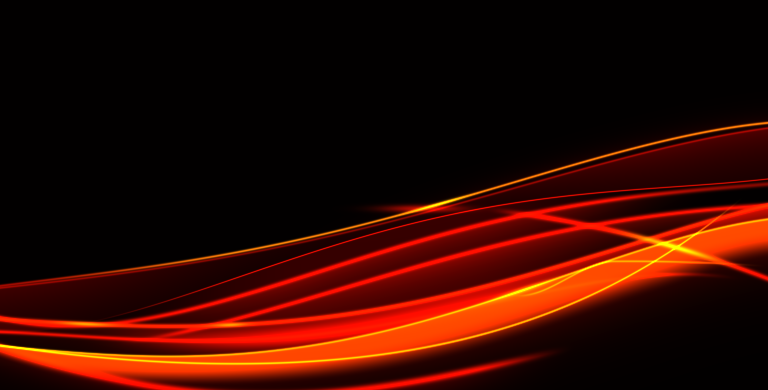
This background is drawn by a WebGL 1 fragment shader. Its source:

```glsl
precision highp float;
// Glowing red and orange ribbons of light sweeping upward across a black background.
uniform vec2 u_resolution;

// Smooth curve through five heights evenly spaced from the left to the right edge.
float curve(float x, float a, float b, float c, float d, float e) {
  float t = 4.0 * x;
  float d2 = c - 2.0 * b + a;
  float d3 = d - 3.0 * c + 3.0 * b - a;
  float d4 = e - 4.0 * d + 6.0 * c - 4.0 * b + a;
  return a + t * (b - a + (t - 1.0) / 2.0 * (d2 + (t - 2.0) / 3.0 * (d3 + (t - 3.0) / 4.0 * d4)));
}

// Soft stroke, never thinner than the pixel grid can show.
float stroke(float d, float width) {
  float w = max(width, 0.6 / u_resolution.y);
  return exp(-d * d / (w * w));
}

// Antialiased step that is 1 where d is positive.
float inside(float d) {
  float px = 1.0 / u_resolution.y;
  return smoothstep(-px, px, d);
}

// Light with a crisp upper edge that fades downward.
float veil(float d, float fade) {
  return inside(d) * exp(-max(d, 0.0) / fade);
}

// Value that rises from 0 at a to 1 at b, then falls to 0 from c to d.
float span(float x, float a, float b, float c, float d) {
  return smoothstep(a, b, x) * (1.0 - smoothstep(c, d, x));
}

float glint(vec2 p, vec2 center, vec2 size) {
  vec2 q = (p - center) / size;
  return exp(-dot(q, q));
}

void main() {
  vec2 p = gl_FragCoord.xy / u_resolution;
  float x = p.x;

  // Signed distance below each ribbon edge, from top to bottom.
  float crest  = curve(x, 0.267, 0.333, 0.438, 0.579, 0.685) - p.y;
  float shadow = curve(x, 0.262, 0.326, 0.428, 0.562, 0.672) - p.y;
  float thread = curve(x, 0.145, 0.249, 0.408, 0.500, 0.541) - p.y;
  float upper  = curve(x, 0.185, 0.208, 0.356, 0.474, 0.528) - p.y;
  float middle = curve(x, 0.115, 0.154, 0.292, 0.415, 0.474) - p.y;
  float lower  = curve(x, 0.182, 0.164, 0.210, 0.331, 0.474) - p.y;
  float band   = curve(x, 0.149, 0.126, 0.167, 0.267, 0.269) - p.y;
  float flame  = curve(x, 0.113, 0.087, 0.151, 0.303, 0.438) - p.y;
  float arc    = curve(x, 0.115, 0.069, 0.092, 0.226, 0.551) - p.y;
  float base   = curve(x, 0.110, -0.003, 0.010, 0.110, 0.180) - p.y;

  vec3 red = vec3(1.0, 0.06, 0.0);
  vec3 orange = vec3(1.0, 0.40, 0.0);
  vec3 yellow = vec3(1.0, 0.80, 0.0);
  vec3 col = vec3(0.006, 0.0, 0.0);

  // Dark red sheets.
  float ends = 0.10 + 0.14 * (1.0 - smoothstep(0.0, 0.4, x)) + 0.16 * smoothstep(0.6, 0.9, x);
  col.r += ends * veil(shadow, 0.13) * inside(-thread);
  col.r += 0.20 * inside(thread) * inside(-flame) * span(x, 0.05, 0.4, 0.6, 0.9);
  col.r += 0.10 * exp(-abs(crest) / 0.025) * smoothstep(0.35, 0.75, x);
  col += red * 0.32 * veil(upper, 0.035) * span(x, 0.1, 0.4, 0.7, 0.95);
  col += red * 0.35 * veil(middle, 0.045) * smoothstep(0.2, 0.6, x);
  col += red * 0.60 * veil(lower, 0.07) * (0.3 + 0.7 * smoothstep(0.3, 0.65, x));
  col += red * 0.75 * stroke(band, 0.022) * span(x, 0.1, 0.4, 0.65, 0.85);

  // Orange body of the flame with its red falloff.
  float depth = 0.075 + 0.045 * smoothstep(0.2, 0.7, x) - 0.02 * smoothstep(0.85, 1.0, x);
  float body = inside(flame) * (1.0 - smoothstep(depth * 0.3, depth, flame));
  float aboveBase = smoothstep(-0.03, 0.012, -base);
  float keep = mix(aboveBase, 1.0, smoothstep(0.3, 0.5, x));
  col += vec3(0.95, 0.27, 0.0) * body * keep;
  col.r += 0.45 * veil(flame, 0.06) * keep * (1.0 - 0.5 * smoothstep(0.75, 1.0, x));

  // Fine bright strokes.
  col += mix(red * 0.6, vec3(1.0, 0.52, 0.03), smoothstep(0.0, 0.35, x)) * stroke(crest, 0.0032);
  col += red * 0.45 * stroke(shadow, 0.003);
  col += red * 0.75 * stroke(thread, 0.002) * smoothstep(0.08, 0.35, x);
  col += red * 0.85 * stroke(upper, 0.006) * (1.0 - 0.4 * smoothstep(0.75, 1.0, x));
  col += red * 0.85 * stroke(middle, 0.006) * smoothstep(0.15, 0.3, x);
  col += vec3(1.0, 0.14, 0.0) * stroke(lower, 0.0055);
  col += red * 0.8 * stroke(band, 0.005) * (1.0 - smoothstep(0.8, 0.97, x));
  col += yellow * 0.7 * stroke(flame, 0.003);
  col += yellow * 0.8 * stroke(arc, 0.0028) * (1.0 - smoothstep(0.88, 0.97, x));
  col += red * 0.9 * stroke(base, 0.009) * (1.0 - smoothstep(0.6, 0.75, x));
  col.r += 0.25 * veil(base, 0.035) * (1.0 - smoothstep(0.55, 0.75, x));

  // Falling ray and the small hooked thread on the right.
  float u = x - 0.638;
  float ray = 0.4615 - 0.213 * u - 0.756 * u * u - p.y;
  float rayHeat = exp(-pow((x - 0.875) / 0.05, 2.0));
  col += mix(red, yellow, rayHeat) * stroke(ray, 0.007) * smoothstep(0.63, 0.72, x);
  float hook = 0.33 - 0.08 * (1.0 - smoothstep(0.68, 0.8, x)) - 0.4 * (x - 0.82) * (x - 0.82) - p.y;
  col += orange * stroke(hook, 0.0028) * span(x, 0.66, 0.72, 0.85, 1.0);

  // Hot spots along the strokes.
  col += red * 0.7 * glint(p, vec2(0.55, 0.465), vec2(0.05, 0.009));
  col += yellow * 0.7 * stroke(crest, 0.005) * glint(p, vec2(0.57, 0.475), vec2(0.035, 0.05));
  col += yellow * 0.6 * stroke(flame, 0.007) * glint(p, vec2(0.68, 0.25), vec2(0.04, 0.06));
  col += yellow * 0.6 * stroke(lower, 0.005) * glint(p, vec2(0.11, 0.167), vec2(0.03, 0.03));
  col += yellow * 0.6 * stroke(lower, 0.005) * glint(p, vec2(0.30, 0.170), vec2(0.02, 0.03));

  gl_FragColor = vec4(clamp(col, 0.0, 1.0), 1.0);
}
```
